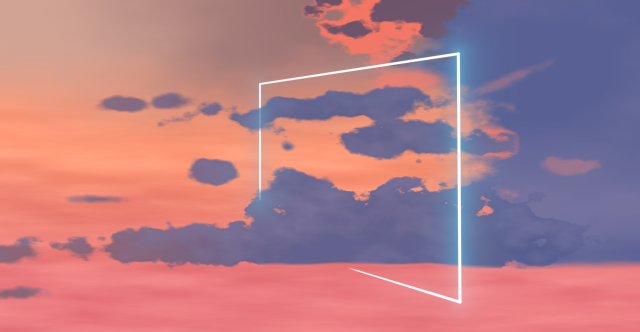
This background is drawn by a WebGL 1 fragment shader. Its source:

```glsl
precision highp float;
// Sunset sky with dusky cloud banks and a glowing, partly hidden neon frame.

uniform vec2 u_resolution;

const float ASPECT = 1.92;
const float HORIZON = 0.2;

// Sky colours
const vec3 ORANGE = vec3(0.99, 0.59, 0.46);
const vec3 CORAL = vec3(0.94, 0.52, 0.47);
const vec3 PINK = vec3(0.92, 0.48, 0.50);
const vec3 PALE_TOP = vec3(0.82, 0.64, 0.58);
const vec3 BROWN_TOP = vec3(0.61, 0.45, 0.45);
const vec3 DUSK = vec3(0.35, 0.38, 0.58);
const vec3 VIOLET = vec3(0.46, 0.45, 0.62);

// Cloud colours
const vec3 MAUVE = vec3(0.52, 0.39, 0.46);
const vec3 SLATE = vec3(0.34, 0.37, 0.56);
const vec3 EMBER = vec3(0.96, 0.46, 0.39);
const vec3 SMOKE = vec3(0.43, 0.33, 0.42);

// Frame corners, ends and light
const vec2 TOP_LEFT = vec2(0.780, 0.747);
const vec2 TOP_RIGHT = vec2(1.375, 0.838);
const vec2 LOW_RIGHT = vec2(1.380, 0.090);
const vec2 LOW_END = vec2(1.035, 0.196);
const vec2 LEFT_END = vec2(0.780, 0.400);
const vec3 CYAN = vec3(0.38, 0.70, 0.84);
const float GLOW_SIZE = 0.038;

float hash(vec2 p) {
  return fract(sin(dot(p, vec2(127.1, 311.7))) * 43758.5453);
}

float noise(vec2 p) {
  vec2 i = floor(p), f = fract(p);
  f = f * f * (3.0 - 2.0 * f);
  return mix(mix(hash(i), hash(i + vec2(1.0, 0.0)), f.x),
             mix(hash(i + vec2(0.0, 1.0)), hash(i + 1.0), f.x), f.y);
}

float fbm(vec2 p) {
  float sum = 0.0, amp = 0.5;
  for (int i = 0; i < 5; i++) {
    sum += amp * noise(p);
    p = mat2(1.6, 1.2, -1.2, 1.6) * p + 7.3;
    amp *= 0.5;
  }
  return sum;
}

// Ragged ellipse, positive inside; its roughness follows its height.
float puff(vec2 p, float rough, vec2 centre, vec2 radius) {
  return radius.y * (1.0 - length((p - centre) / radius) + 1.7 * rough);
}

// Distance to a segment in x, position along it in y.
vec2 segment(vec2 p, vec2 a, vec2 b) {
  vec2 d = b - a;
  float t = clamp(dot(p - a, d) / dot(d, d), 0.0, 1.0);
  return vec2(length(p - a - d * t), t);
}

float stroke(float dist, float halfWidth) {
  float soft = 0.75 / u_resolution.y;
  return 1.0 - smoothstep(halfWidth - soft, halfWidth + soft, dist);
}

void main() {
  vec2 p = gl_FragCoord.xy / u_resolution * vec2(ASPECT, 1.0);
  float rough = fbm(p * vec2(13.0, 22.0)) - 0.48;
  float broad = fbm(p * vec2(3.0, 6.0) + 4.0) - 0.48;
  float streak = fbm(p * vec2(4.0, 26.0) + 9.0) - 0.48;

  // Warm sky, from the pink below the horizon to the brown haze above
  vec3 haze = mix(PALE_TOP, BROWN_TOP, smoothstep(0.1, 0.95, p.x + 0.3 * broad));
  vec3 col = mix(PINK, CORAL, smoothstep(0.12, 0.36, p.y));
  col = mix(col, ORANGE, smoothstep(0.32, 0.55, p.y + 0.15 * broad));
  col = mix(col, haze, smoothstep(0.56, 0.88, p.y + 0.15 * broad));
  col += streak * vec3(0.10, 0.16, 0.13) * (1.0 - smoothstep(0.5, 0.8, p.y));

  // Blue dusk on the right
  float edge = mix(1.43, 1.25, smoothstep(0.6, 0.85, p.y));
  float dusk = smoothstep(edge - 0.1, edge + 0.1, p.x + 0.35 * rough);
  dusk *= smoothstep(HORIZON - 0.012, HORIZON + 0.018, p.y + 0.03 * streak);
  float lilac = smoothstep(0.22, 0.32, p.y) * (1.0 - smoothstep(0.36, 0.8, p.y));
  vec3 duskCol = mix(DUSK, VIOLET, clamp(0.65 * lilac + 1.2 * broad, 0.0, 1.0));
  col = mix(col, duskCol, dusk);

  // Embers: lit cloud tops
  float plume = puff(p, rough, vec2(1.15, 0.95), vec2(0.20, 0.13));
  float shade = smoothstep(-0.05, 0.10, broad + rough + 0.9 * (p.x - 1.15));
  col = mix(col, mix(EMBER, SMOKE, shade), smoothstep(-0.01, 0.025, plume));
  float lit = puff(p, rough, vec2(1.22, 0.755), vec2(0.12, 0.035));
  lit = max(lit, puff(p, rough, vec2(1.47, 0.575), vec2(0.065, 0.05)));
  col = mix(col, mix(EMBER, CORAL, 0.5), 0.85 * smoothstep(-0.008, 0.02, lit));
  float wisp = puff(p, 1.5 * rough, vec2(1.69, 0.50), vec2(0.08, 0.03));
  wisp = max(wisp, puff(p - vec2(0.0, 0.4 * (p.x - 1.5)), rough, vec2(1.5, 0.75), vec2(0.2, 0.02)));
  col = mix(col, CORAL, 0.35 * smoothstep(-0.005, 0.02, wisp));

  // Dark clouds: long streaks, the low bank, then small drifting scraps
  vec2 tilted = p - vec2(0.0, 0.07 * (p.x - 0.98));
  float cloud = puff(tilted, rough, vec2(0.99, 0.672), vec2(0.38, 0.045));
  cloud = max(cloud, puff(p, rough, vec2(1.23, 0.580), vec2(0.24, 0.054)));
  float bank = puff(p, 0.6 * rough, vec2(1.22, 0.27), vec2(0.52, 0.165));
  cloud = max(cloud, min(bank, p.y - HORIZON + 0.03 * streak));
  cloud = max(cloud, puff(p, rough, vec2(0.52, 0.255), vec2(0.36, 0.053)));
  cloud = max(cloud, puff(p, rough, vec2(0.89, 0.435), vec2(0.10, 0.050)));
  cloud = max(cloud, puff(p, rough, vec2(0.632, 0.482), vec2(0.068, 0.035)));
  cloud = max(cloud, puff(p, rough, vec2(0.37, 0.686), vec2(0.07, 0.022)));
  cloud = max(cloud, puff(p, rough, vec2(0.513, 0.693), vec2(0.055, 0.020)));
  cloud = max(cloud, puff(p, rough, vec2(0.862, 0.556), vec2(0.020, 0.014)));
  cloud = max(cloud, puff(p, rough, vec2(0.295, 0.400), vec2(0.09, 0.012)));
  cloud = max(cloud, puff(p, rough, vec2(0.03, 0.235), vec2(0.11, 0.028)));
  cloud = max(cloud, puff(p, rough, vec2(0.03, 0.115), vec2(0.09, 0.018)));
  float cover = smoothstep(-0.006, 0.010, cloud);
  vec3 cloudCol = mix(MAUVE, SLATE, smoothstep(0.25, 0.95, p.x));
  cloudCol = mix(cloudCol, VIOLET, clamp(0.35 * lilac + 1.3 * rough, 0.0, 0.8));
  col = mix(col, cloudCol, 0.92 * cover);

  // Neon frame: cyan halo, strongest against the blue, and a white core
  vec2 left = segment(p, TOP_LEFT, LEFT_END);
  vec2 top = segment(p, TOP_LEFT, TOP_RIGHT);
  vec2 right = segment(p, TOP_RIGHT, LOW_RIGHT);
  vec2 low = segment(p, LOW_END, LOW_RIGHT);
  float halo = max(exp(-right.x / GLOW_SIZE), 0.55 * exp(-left.x / GLOW_SIZE));
  halo = max(halo, 0.5 * exp(-top.x / GLOW_SIZE) * (0.5 + 0.5 * top.y));
  halo = max(halo, 0.5 * low.y * exp(-low.x / GLOW_SIZE));
  float cool = max(cover, dusk);
  vec3 haloCol = mix(vec3(0.90, 0.78, 0.80), CYAN, max(cool, 0.6 * smoothstep(0.2, 0.3, p.y)));
  col = mix(col, haloCol, halo * mix(0.45, 0.78, cool));
  float core = stroke(left.x, 0.0028) * (1.0 - 0.85 * cover);
  core = max(core, stroke(top.x, mix(0.0028, 0.0042, top.y)));
  core = max(core, stroke(right.x, 0.0046));
  core = max(core, stroke(low.x, mix(0.0015, 0.0046, low.y)) * smoothstep(0.0, 0.12, low.y));
  gl_FragColor = vec4(mix(col, vec3(1.0, 0.99, 0.99), core), 1.0);
}
```
